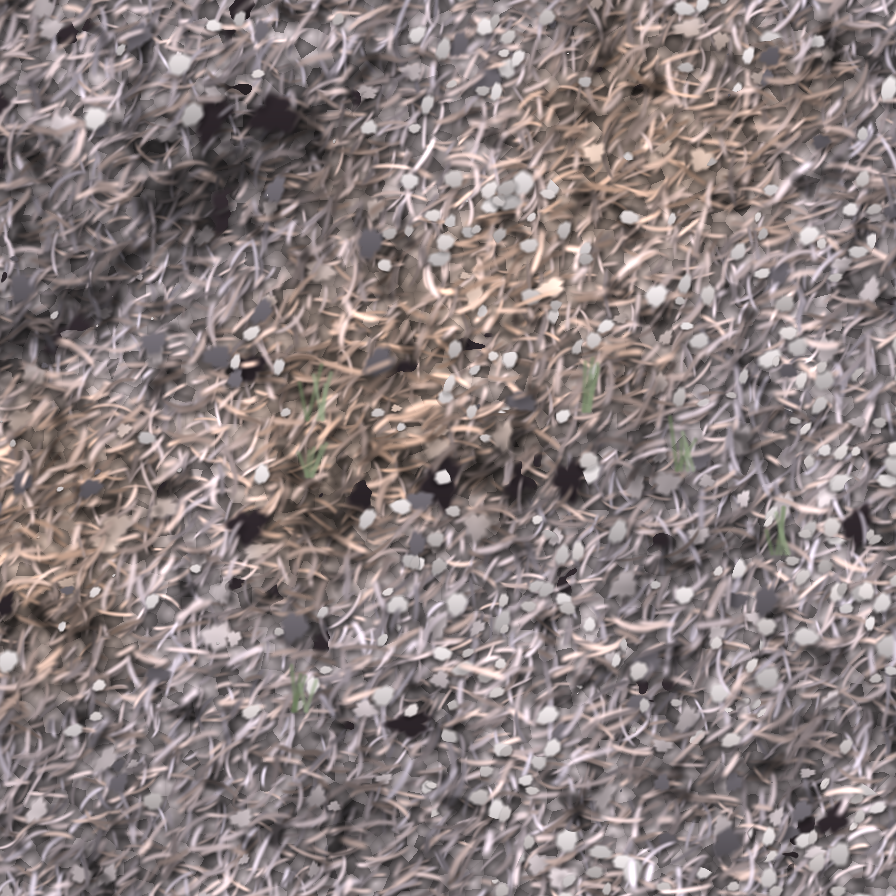
Write a Shadertoy shader that draws this texture.

```glsl
// Forest-floor litter: curved dry fibres, pale pebbles, dark clods and a few green sprouts.

vec3 hash3(vec2 p) {
    vec3 q = fract(p.xyx * vec3(0.1031, 0.1030, 0.0973));
    q += dot(q, q.yxz + 33.33);
    return fract((q.xxy + q.yzz) * q.zyx);
}

mat2 turn(float a) {
    return mat2(cos(a), -sin(a), sin(a), cos(a));
}

float segmentDistance(vec2 p, vec2 a, vec2 b) {
    vec2 ab = b - a;
    return length(p - a - ab * clamp(dot(p - a, ab) / dot(ab, ab), 0.0, 1.0));
}

// Layered sines, roughly 0 to 1
float patches(vec2 p) {
    float sum = 0.0, amp = 0.25;
    for (int i = 0; i < 4; i++) {
        p = turn(0.9) * p * 1.8 + 1.7;
        sum += amp * sin(p.x + 1.6 * sin(p.y));
        amp *= 0.65;
    }
    return 0.5 + sum;
}

// Cellular crumbs: tone of the nearest cell, darkened towards its rim
float crumbs(vec2 p) {
    vec2 cell = floor(p);
    float nearest = 9.0, tone = 0.0;
    for (int k = 0; k < 9; k++) {
        vec2 id = cell + vec2(k % 3 - 1, k / 3 - 1);
        vec3 h = hash3(id + 71.0);
        float d = length(id + h.xy - p);
        if (d < nearest) { nearest = d; tone = h.z; }
    }
    return mix(0.35, 0.68, tone) * (1.1 - 0.4 * nearest);
}

// One layer of bent fibres, each with a soft shadow beneath
void strands(inout vec3 col, vec2 p, float scale, float seed, float keep, vec3 tint) {
    p = p * scale + seed * 7.31;
    vec2 cell = floor(p);
    for (int k = 0; k < 9; k++) {
        vec2 id = cell + vec2(k % 3 - 1, k / 3 - 1);
        vec3 h = hash3(id + seed * 17.0);
        vec3 g = hash3(id + seed * 29.0 + 113.0);
        if (g.x > keep) continue;
        vec2 q = turn(0.7 + (h.z + g.y - 1.0) * 1.5) * (p - id - h.xy);
        q.y += (g.z - 0.5) * 0.9 * q.x * q.x;
        float reach = mix(0.35, 0.85, h.y);
        float width = mix(0.09, 0.17, h.x) * (1.0 - 0.4 * q.x * q.x);
        float ends = smoothstep(reach, reach - 0.3, abs(q.x));
        float body = ends * smoothstep(width * 1.15, 0.0, abs(q.y));
        float shade = ends * smoothstep(width * 2.2, 0.0, abs(q.y + width));
        float tone = mix(0.4, 0.93, fract(h.z * 5.3 + g.x * 3.7));
        vec3 hue = mix(vec3(1.06, 0.98, 0.92), vec3(0.98, 0.99, 1.05), g.y);
        col *= 1.0 - 0.17 * shade;
        col = mix(col, tone * hue * tint, body * 0.9);
    }
}

// One layer of soft rounded stones; keep may vary over the ground
void stones(inout vec3 col, vec2 p, float scale, float seed, float keep, float wobble, vec3 stoneColor) {
    p = p * scale + seed * 5.17;
    vec2 cell = floor(p);
    for (int k = 0; k < 9; k++) {
        vec2 id = cell + vec2(k % 3 - 1, k / 3 - 1);
        vec3 h = hash3(id + seed * 23.0);
        vec3 g = hash3(id + seed * 41.0 + 57.0);
        if (g.x > keep) continue;
        vec2 offset = p - id - h.xy;
        vec2 q = turn(0.6 + (g.y - 0.5) * 1.6) * offset;
        q.y *= mix(1.1, 1.8, g.z);
        float radius = mix(0.24, 0.5, h.z) * (0.05 + 0.95 * smoothstep(0.0, 0.03, keep - g.x));
        float angle = atan(q.y, q.x);
        float d = length(q) / radius + wobble * (sin(3.0 * angle + 6.3 * h.x) + 0.6 * sin(7.0 * angle + 9.0 * h.y));
        float shade = smoothstep(1.4, 0.7, length(q + radius * vec2(0.1, 0.3)) / radius);
        float light = mix(0.84, 1.1, h.y) + 0.2 * offset.y;
        col *= 1.0 - 0.25 * shade;
        col = mix(col, stoneColor * light, smoothstep(1.1, 0.6, d));
    }
}

// Tufts of thin blades fanning out from shared roots
void sprouts(inout vec3 col, vec2 p) {
    for (int i = 0; i < 30; i++) {
        vec2 root = vec2(0.3, 0.2) + vec2(0.65, 0.35) * hash3(vec2(i / 5, 9)).xy;
        vec3 h = hash3(vec2(i, 31));
        root.x += 0.02 * (h.x - 0.5);
        vec2 tip = root + vec2((h.y - 0.4) * 0.04, 0.025 + 0.035 * h.z);
        float blade = smoothstep(0.0045, 0.0, segmentDistance(p, root, tip));
        col = mix(col, mix(vec3(0.40, 0.47, 0.34), vec3(0.64, 0.70, 0.58), h.x), 0.6 * blade);
    }
}

void mainImage(out vec4 fragColor, in vec2 fragCoord) {
    vec2 uv = fragCoord / iResolution.y;
    float mottle = patches(uv * 7.0), fine = patches(uv * 19.0 + 4.0);

    // Broad zones: dry warm litter and dark hollows
    float warmPath = min(segmentDistance(uv, vec2(0.34, 0.5), vec2(0.74, 0.84)), length(uv - vec2(0.06, 0.42)));
    float warm = smoothstep(0.26, 0.0, warmPath + 0.16 * (mottle - 0.5));
    float ditch = segmentDistance(uv, vec2(0.0, 0.59), vec2(0.32, 0.86));
    float pits = min(length(uv - vec2(0.36, 0.45)), length(uv - vec2(0.57, 0.49)));
    float hollow = smoothstep(0.07, 0.0, min(ditch, pits) + 0.1 * (fine - 0.4));
    hollow = max(hollow, 0.7 * smoothstep(0.74, 1.0, fine));
    vec3 tint = mix(vec3(1.05, 0.99, 1.01), vec3(1.18, 1.04, 0.96), warm);
    tint *= mix(1.0, 0.42, hollow) * mix(0.82, 1.2, mottle) * mix(1.14, 0.88, fine);

    // Crumbly ground under a mat of fibres
    vec3 col = crumbs(turn(0.7) * uv * 60.0) * tint;
    for (int i = 0; i < 6; i++)
        strands(col, uv, 38.0 - 2.5 * float(i), float(i) + 1.0, 0.85, tint);

    // Flakes, clods and pebbles, partly covered again
    stones(col, uv, 26.0, 2.0, 0.16, 0.12, 0.72 * tint);
    stones(col, uv, 15.0, 3.0, 0.05 + 0.4 * hollow, 0.16, vec3(0.18, 0.15, 0.17));
    stones(col, uv, 23.0, 4.0, 0.1, 0.1, vec3(0.42, 0.40, 0.43));
    strands(col, uv, 27.0, 8.0, 0.5, tint);
    float pebbly = 0.05 + 0.4 * smoothstep(0.2, 0.65, uv.x) * smoothstep(0.25, 0.8, mottle);
    stones(col, uv, 30.0, 5.0, pebbly, 0.05, vec3(0.85, 0.825, 0.83));
    stones(col, uv, 38.0, 6.0, pebbly * 0.7, 0.05, vec3(0.83, 0.80, 0.80));
    strands(col, uv, 24.0, 9.0, 0.12, tint * 1.08);
    sprouts(col, uv);

    fragColor = vec4(clamp(col, 0.0, 1.0), 1.0);
}
```
